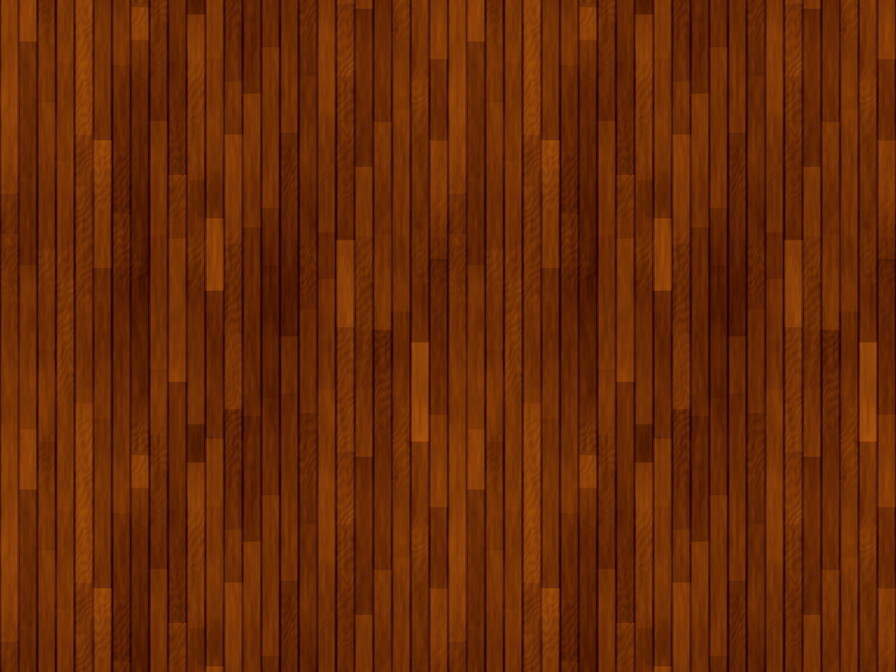
Give the GLSL for this texture, as a Shadertoy shader.

```glsl
// Seamless floor of narrow dark reddish wood strips with random boards and grain.

const float TILES_ACROSS = 2.0;
const float STRIPS = 24.0;   // strips per tile
const float BOARDS = 4.0;    // boards along each strip per tile
const float TAU = 6.2831853;
const vec3 DARK_WOOD  = vec3(0.26, 0.07, 0.0);
const vec3 LIGHT_WOOD = vec3(0.56, 0.26, 0.03);

float hash(vec2 p) {
    vec3 q = fract(vec3(p.xyx) * 0.1031);
    q += dot(q, q.yzx + 33.33);
    return fract((q.x + q.y) * q.z);
}

// Value noise that wraps after the given number of cells
float tiledNoise(vec2 p, vec2 period, float seed) {
    vec2 cell = floor(p);
    vec2 f = p - cell;
    f = f * f * (3.0 - 2.0 * f);
    vec2 a = mod(cell, period) + seed;
    vec2 b = mod(cell + 1.0, period) + seed;
    return mix(mix(hash(a), hash(vec2(b.x, a.y)), f.x),
               mix(hash(vec2(a.x, b.y)), hash(b), f.x), f.y);
}

// Brightness of one board, with a few much lighter ones
float boardTone(float strip, float board) {
    vec2 id = vec2(strip, mod(board, BOARDS));
    return 0.44 * (hash(id + 17.0) - 0.5) + 0.28 * step(0.88, hash(id + 71.0));
}

// Tone along a strip, switching boards at jittered joints
float stripTone(float strip, float y, float pixel) {
    float along = y * BOARDS + hash(vec2(strip, 5.0)) * BOARDS;
    float board = floor(along);
    float joint = 0.1 + 0.8 * hash(vec2(strip, mod(board, BOARDS)) + 41.0);
    float blur = pixel * BOARDS;
    float next = smoothstep(joint - blur, joint + blur, along - board);
    return mix(boardTone(strip, board), boardTone(strip, board + 1.0), next);
}

// Long fibres, short flecks and rippled figure on some stretches
float grain(vec2 p, float strip) {
    float fibres = tiledNoise(p * vec2(144.0, 14.0), vec2(144.0, 14.0), 3.0) - 0.5;
    float flecks = tiledNoise(p * vec2(192.0, 48.0), vec2(192.0, 48.0), 9.0) - 0.5;
    float warp = tiledNoise(p * vec2(72.0, 24.0), vec2(72.0, 24.0), 27.0);
    float figured = smoothstep(0.6, 0.85,
        tiledNoise(vec2(strip, p.y * 5.0), vec2(STRIPS, 5.0), 53.0));
    float ripple = sin(TAU * (p.y * 40.0 + p.x * 48.0 + 1.5 * warp));
    return 0.24 * fibres + 0.16 * flecks + 0.08 * figured * ripple;
}

// Broad light and dark areas plus smudges within each strip
float stain(vec2 p, float strip) {
    float broad = 0.13 * cos(TAU * (p.y - 0.1)) + 0.08 * cos(TAU * (p.x - 0.06));
    float cloud = tiledNoise(p * vec2(6.0, 5.0), vec2(6.0, 5.0), 13.0) - 0.5;
    float smudge = tiledNoise(vec2(strip, p.y * 9.0), vec2(STRIPS, 9.0), 31.0) - 0.5;
    return broad + 0.16 * cloud + 0.2 * smudge;
}

// Dark gap between strips, of varying depth
float groove(float x, float pixel) {
    float across = x * STRIPS;
    float edge = mod(floor(across + 0.5), STRIPS);
    float dist = abs(fract(across + 0.5) - 0.5);
    float depth = 0.6 + 0.3 * hash(vec2(edge, 89.0));
    return depth * (1.0 - smoothstep(0.0, 0.06 + pixel * STRIPS, dist));
}

void mainImage(out vec4 fragColor, in vec2 fragCoord) {
    // Square tiles measured from the top left corner
    float pixel = TILES_ACROSS / iResolution.x;
    vec2 p = fract(vec2(fragCoord.x, iResolution.y - fragCoord.y) * pixel);
    float strip = floor(p.x * STRIPS);

    float tone = 0.55 + stripTone(strip, p.y, pixel) + stain(p, strip)
               + grain(p, strip) - groove(p.x, pixel);

    vec3 color = mix(DARK_WOOD, LIGHT_WOOD, clamp(tone, -0.35, 1.25));
    fragColor = vec4(max(color, 0.0), 1.0);
}
```
